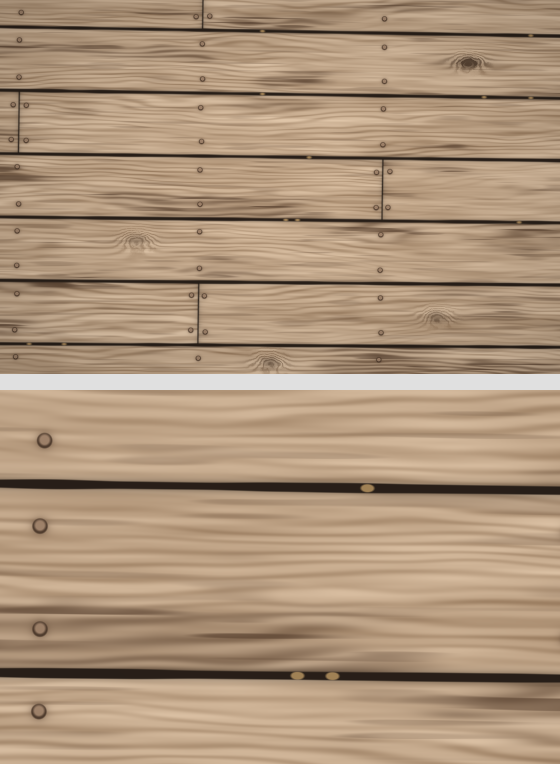
Top: the whole. Bottom: its middle third, enlarged.
Write a Shadertoy shader that draws this texture.

```glsl
// Weathered timber decking: seven rows of nailed boards with dark gaps, butt joints, grain and knots.

// Layout; lengths are in canvas heights, positions across in canvas widths
const float ASPECT = 1.5;
const float FIRST_GAP = 0.0715;     // depth of the top gap at the left edge
const float TILT = 0.0250;          // drop of the top gap across the canvas
const float PITCH = 0.1695;         // board spacing at the left edge
const float FAN = 0.0031;           // loss of spacing towards the right
const float GAP_HALF = 0.0039;
const float JOINT_HALF = 0.0016;
const float JOIST_FIRST = 0.037;
const float JOIST_STEP = 0.3255;
const float JOIST_LEAN = 0.010;
const float NAIL_RADIUS = 0.0068;
const float NAIL_INSET = 0.22;      // fraction of the board height
const float NAIL_SPREAD = 0.0172;   // distance from a butt joint
const float KNOT_SIZE = 0.024;
const float NONE = 9.0;

// Each row from the top: joist under the joint, knot across, knot down the board, knot darkness
const vec4 ROWS[7] = vec4[7](
    vec4(1.0, NONE, 0.5, 0.0), vec4(NONE, 0.836, 0.45, 1.0),
    vec4(0.0, NONE, 0.5, 0.0), vec4(2.0, NONE, 0.5, 0.0),
    vec4(NONE, 0.245, 0.34, 0.3), vec4(1.0, 0.781, 0.53, 0.35),
    vec4(NONE, 0.482, 0.27, 0.45));

const vec3 PALE = vec3(0.83, 0.73, 0.62);
const vec3 TAN = vec3(0.62, 0.51, 0.40);
const vec3 BROWN = vec3(0.36, 0.27, 0.20);
const vec3 GAP = vec3(0.15, 0.115, 0.09);
const vec3 NAIL_HEAD = vec3(0.60, 0.49, 0.40);
const vec3 NAIL_RIM = vec3(0.27, 0.20, 0.15);
const vec3 LITTER = vec3(0.72, 0.58, 0.38);

float hash(vec2 p) {
    vec3 q = fract(p.xyx * 0.1031);
    q += dot(q, q.yzx + 33.33);
    return fract((q.x + q.y) * q.z);
}

float noise(vec2 p) {
    vec2 i = floor(p), f = fract(p);
    f = f * f * (3.0 - 2.0 * f);
    return mix(mix(hash(i), hash(i + vec2(1, 0)), f.x),
               mix(hash(i + vec2(0, 1)), hash(i + vec2(1, 1)), f.x), f.y);
}

float fbm(vec2 p) {
    float sum = 0.0, amp = 0.5;
    for (int i = 0; i < 4; i++) {
        sum += amp * noise(p);
        p = p * 2.03 + 17.3;
        amp *= 0.5;
    }
    return sum / 0.9375;
}

// Bare wood; q = board coordinates, knot = offset from the knot centre
vec3 wood(vec2 q, vec2 knot, float knotDark, float seed) {
    float knotDist = length(knot * vec2(0.65, 1.0)) + 0.012 * (fbm(q * 60.0) - 0.5);
    float bulge = exp(-knotDist * knotDist / (KNOT_SIZE * KNOT_SIZE));

    // Growth rings bend around the knot
    float rings = q.y * mix(45.0, 85.0, seed) + 7.0 * fbm(q * vec2(1.6, 9.0)) + 4.0 * bulge;
    float band = 0.5 + 0.5 * sin(6.2832 * rings);
    float patches = smoothstep(0.25, 0.7, noise(q * vec2(2.2, 14.0) + 5.0));
    float streaks = fbm(q * vec2(3.0, 42.0)) - 0.5;
    float fibre = noise(q * vec2(10.0, 190.0)) - 0.5;

    float tone = 0.43 + 0.9 * streaks + 0.4 * fibre + 0.2 * (seed - 0.5);
    tone += mix(0.15, 0.5, patches) * (band * band - 0.37);
    vec3 col = mix(PALE, TAN, clamp(tone, -0.1, 1.15));

    // Weather stains, hairline cracks and the knot heart
    float stain = smoothstep(0.56, 0.78, fbm(q * vec2(2.5, 17.0) + 31.0));
    float crack = smoothstep(0.68, 0.9, noise(q * vec2(7.0, 150.0) + 9.0));
    col = mix(col, BROWN, 0.35 * stain * (0.5 + band));
    col = mix(col, BROWN, crack * mix(0.2, 0.75, stain));
    float heart = smoothstep(KNOT_SIZE, 0.003, knotDist) * knotDark;
    float smear = exp(-dot(knot * vec2(14.0, 60.0), knot * vec2(14.0, 60.0))) * knotDark;
    return mix(col, BROWN * 0.8, clamp(0.75 * heart + 0.5 * smear * (0.4 + band), 0.0, 0.9));
}

void mainImage(out vec4 fragColor, in vec2 fragCoord) {
    vec2 uv = fragCoord / iResolution.xy;
    float px = 1.0 / iResolution.y;
    float depth = 1.0 - uv.y;

    // Row index and place within the row
    float pitch = PITCH - FAN * uv.x;
    float r = (depth - FIRST_GAP - TILT * uv.x) / pitch;
    float row = floor(r), f = r - row;
    vec4 layout_ = ROWS[clamp(int(row) + 1, 0, 6)];

    // Nearest joist; a joint splits the row into two boards
    float firstJoist = JOIST_FIRST - JOIST_LEAN * depth;
    float joist = clamp(round((uv.x - firstJoist) / JOIST_STEP), 0.0, 2.0);
    float fromJoist = (uv.x - firstJoist - joist * JOIST_STEP) * ASPECT;
    float fromJoint = (uv.x - firstJoist - layout_.x * JOIST_STEP) * ASPECT;
    float side = step(0.0, fromJoint);
    float seed = hash(vec2(row + 3.0, side * 5.0 + 2.0));

    vec2 q = vec2(uv.x * ASPECT, f * pitch) + vec2(7.0, 3.0) * (row + 2.0 + 0.5 * side);
    vec2 knot = vec2((uv.x - layout_.y) * ASPECT, (f - layout_.z) * pitch);
    vec3 col = wood(q, knot, layout_.w, seed);

    // Nails: one pair per joist, doubled beside a joint
    bool split = joist == layout_.x;
    float nailLine = f < 0.5 ? NAIL_INSET : 1.0 - NAIL_INSET;
    vec2 nail = vec2(split ? abs(fromJoist) - NAIL_SPREAD : fromJoist, (f - nailLine) * pitch);
    vec2 nailId = vec2(row * 3.0 + joist + 20.0, nailLine * 10.0 + (split ? side : 0.0));
    nail += 0.006 * (vec2(hash(nailId), hash(nailId + 40.0)) - 0.5);
    float nd = length(nail) - NAIL_RADIUS;
    vec3 head = mix(NAIL_HEAD, NAIL_RIM, smoothstep(-0.0035, -0.0005, nd + 0.15 * nail.y));
    col = mix(col, BROWN, 0.35 * exp(-max(nd, 0.0) / 0.003));
    col = mix(col, head, 0.9 * smoothstep(px, -px, nd));

    // Butt joint and rounded board edges
    float edge = min(f, 1.0 - f) * pitch;
    col = mix(col, GAP, 0.85 * smoothstep(px, -px, abs(fromJoint) - JOINT_HALF));
    col *= 1.0 - 0.22 * exp(-max(edge - GAP_HALF, 0.0) / 0.003);
    col *= 1.0 - 0.2 * exp(-abs(fromJoint) / 0.006);

    // Open gap with a ragged lip and a little leaf litter
    float gapId = round(r);
    float ragged = GAP_HALF + 0.0016 * (noise(vec2(uv.x * 22.0, gapId * 9.0 + 50.0)) - 0.5);
    vec2 cell = vec2(floor(uv.x * 48.0), gapId + 10.0);
    vec2 leaf = vec2((fract(uv.x * 48.0) - 0.5) * ASPECT / 48.0, (r - gapId) * pitch);
    float litter = step(0.95, hash(cell)) * smoothstep(px, -px, length(leaf * vec2(0.6, 1.0)) - 0.0036);
    col = mix(col, mix(GAP, LITTER, 0.8 * litter), smoothstep(px, -px, edge - ragged));

    // Darker corners
    vec2 centred = uv - vec2(0.52, 0.5);
    col *= 1.04 - 0.36 * dot(centred, centred);
    fragColor = vec4(col, 1.0);
}
```
